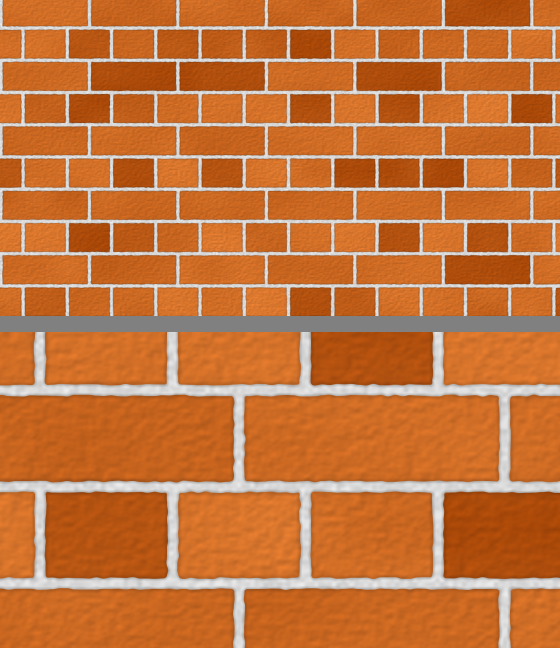
Top, the full canvas; bottom, a detail of the centre.
This texture is drawn by a Shadertoy shader. Its source:

```glsl
// Orange brick wall: courses of long stretchers alternating with short headers, pale rough mortar.

// Sizes as fractions of the canvas height
const float COURSE = 0.102;        // height of one course
const float STRETCHER = 0.28;      // length of a long brick, joint included
const float JOINT = 0.0114;        // mortar width
const vec2 WALL_ORIGIN = vec2(0.003, 0.0887);

const vec3 BRICK_DARK = vec3(0.66, 0.28, 0.03);
const vec3 BRICK_LIGHT = vec3(0.87, 0.48, 0.19);
const vec3 MORTAR = vec3(0.84, 0.84, 0.84);

// Integer hash, result in 0..1
float hash(vec2 cell) {
    uvec2 q = uvec2(ivec2(cell) + 4096) * uvec2(1597u, 3812u);
    uint n = (q.x ^ q.y) * 747796u + 28913u;
    n = ((n >> 15u) ^ n) * 277803u;
    n = ((n >> 13u) ^ n) * 668265u;
    n = (n >> 16u) ^ n;
    return float(n & 65535u) / 65535.0;
}

float valueNoise(vec2 p) {
    vec2 i = floor(p);
    vec2 f = fract(p);
    f = f * f * (3.0 - 2.0 * f);
    float low = mix(hash(i), hash(i + vec2(1, 0)), f.x);
    float high = mix(hash(i + vec2(0, 1)), hash(i + vec2(1, 1)), f.x);
    return mix(low, high, f.y);
}

// Slope of a bumpy surface lit from the upper left
float relief(vec2 p, vec2 frequency) {
    vec2 q = p * frequency;
    return valueNoise(q) - valueNoise(q + vec2(-0.5, -0.7));
}

float roundedBox(vec2 p, vec2 halfSize, float radius) {
    vec2 d = abs(p) - halfSize + radius;
    return length(max(d, 0.0)) + min(max(d.x, d.y), 0.0) - radius;
}

// Brightness of one brick: stretchers are even with a few dark ones, headers vary freely
float brickTone(vec2 id, bool header) {
    float h = hash(id + vec2(17, 43));
    if (header) return mix(0.02, 0.92, h);
    return h < 0.15 ? 0.06 : mix(0.48, 0.74, h);
}

vec3 brickColor(vec2 p, float tone, float edge) {
    float patches = valueNoise(p * vec2(9, 13)) - 0.5;
    float grain = relief(p, vec2(125, 175)) + 0.5 * relief(p + 3.0, vec2(230, 290));
    vec3 color = mix(BRICK_DARK, BRICK_LIGHT, clamp(tone + 0.26 * patches, 0.0, 1.0));
    color *= 1.0 + 0.10 * grain;
    return color * mix(0.86, 1.0, smoothstep(0.0, 0.005, -edge));
}

vec3 mortarColor(vec2 p, float edge) {
    float speckle = valueNoise(p * 210.0) - 0.5;
    float grain = relief(p + 7.0, vec2(180));
    float shade = mix(0.84, 1.02, smoothstep(0.0, 0.0035, edge));
    return MORTAR * shade * (1.0 + 0.10 * speckle + 0.06 * grain);
}

void mainImage(out vec4 fragColor, in vec2 fragCoord) {
    float pixel = 1.0 / iResolution.y;
    vec2 p = fragCoord * pixel;
    p.y = 1.0 - p.y;

    // Find the course, then the brick within it
    vec2 wall = p - WALL_ORIGIN;
    float course = floor(wall.y / COURSE);
    bool header = mod(course, 2.0) < 0.5;
    vec2 size = vec2(header ? 0.5 * STRETCHER : STRETCHER, COURSE);
    wall.x -= header ? 0.25 * STRETCHER : 0.0;
    vec2 id = vec2(floor(wall.x / size.x), course);
    vec2 local = wall - (id + 0.5) * size;

    // Slightly ragged brick outline
    float edge = roundedBox(local, 0.5 * (size - JOINT), 0.003);
    edge += 0.0022 * (valueNoise(p * 130.0) - 0.5);

    vec3 brick = brickColor(p, brickTone(id, header), edge);
    vec3 mortar = mortarColor(p, edge);
    float coverage = smoothstep(-0.7 * pixel, 0.7 * pixel, edge);
    fragColor = vec4(mix(brick, mortar, coverage), 1.0);
}
```
